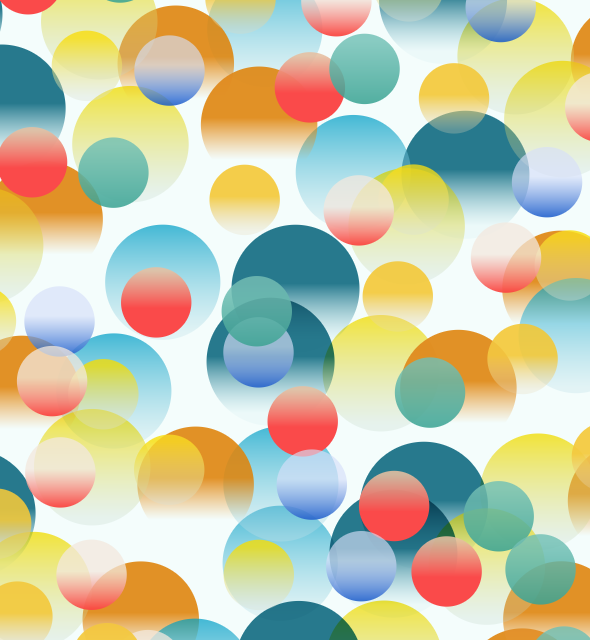
Write a Shadertoy shader that draws this background.

```glsl
// Overlapping translucent discs with vertical fades on a near-white ground.
// Two jittered 8x8 grids, large discs below small ones, are painted in a
// shuffled order; each disc blends between plain cover and multiply.

// Kinds 0-3 are large: teal, yellow, orange, sky.
// Kinds 4-9 are small: red, green, gold, blush, lemon, periwinkle.
const vec4 TOP[10] = vec4[10](
    vec4(0.16, 0.48, 0.56, 1.00), vec4(0.97, 0.89, 0.18, 0.95),
    vec4(0.89, 0.57, 0.15, 1.00), vec4(0.23, 0.71, 0.83, 0.95),
    vec4(0.90, 0.75, 0.63, 0.88), vec4(0.48, 0.77, 0.73, 0.88),
    vec4(0.96, 0.80, 0.27, 0.97), vec4(0.95, 0.91, 0.87, 0.75),
    vec4(0.98, 0.89, 0.17, 0.95), vec4(0.86, 0.89, 0.98, 0.75));

const vec4 BOTTOM[10] = vec4[10](
    vec4(0.60, 0.80, 0.85, 0.08), vec4(0.87, 0.91, 0.88, 0.50),
    vec4(0.93, 0.66, 0.30, 0.00), vec4(0.83, 0.92, 0.94, 0.50),
    vec4(0.98, 0.29, 0.29, 1.00), vec4(0.27, 0.66, 0.60, 0.92),
    vec4(0.91, 0.86, 0.74, 0.30), vec4(0.98, 0.29, 0.27, 0.95),
    vec4(0.88, 0.90, 0.85, 0.45), vec4(0.20, 0.43, 0.82, 0.95));

// Fade start, fade end (0 = foot, 1 = crown), multiply amount, radius
const vec4 SHAPE[10] = vec4[10](
    vec4(0.10, 0.54, 0.95, 0.100), vec4(0.05, 1.00, 0.50, 0.091),
    vec4(0.20, 0.56, 0.15, 0.091), vec4(0.05, 1.00, 0.35, 0.090),
    vec4(0.42, 0.95, 0.00, 0.055), vec4(0.00, 0.90, 0.10, 0.055),
    vec4(0.05, 0.55, 0.10, 0.055), vec4(0.02, 0.55, 0.00, 0.055),
    vec4(0.05, 0.90, 0.20, 0.055), vec4(0.02, 0.58, 0.15, 0.055));

float hash(vec2 p) {
    return fract(sin(dot(p, vec2(127.1, 311.7))) * 43758.5453);
}

// Composites one disc over the colour painted so far
vec3 paintDisc(vec3 ground, vec2 offset, int kind) {
    vec4 shape = SHAPE[kind];
    float radius = shape.w;
    float cover = clamp(0.5 + (radius - length(offset)) * iResolution.y, 0.0, 1.0);
    float height = 0.5 + 0.5 * offset.y / radius;
    float fade = clamp((height - shape.x) / (shape.y - shape.x), 0.0, 1.0);
    vec4 ink = mix(BOTTOM[kind], TOP[kind], fade);
    vec3 blended = mix(ink.rgb, ink.rgb * ground, shape.z);
    return mix(ground, blended, ink.a * cover);
}

// Paints a jittered grid; kinds cycle along each row from a random start
vec3 paintLayer(vec3 ground, vec2 p, float spacing, int firstKind, int kindCount, float seed) {
    for (int i = 0; i < 64; i++) {
        int slot = (i * 29 + 11) % 64;
        vec2 cell = vec2(slot % 8, slot / 8) - 1.0;
        vec2 jitter = vec2(hash(cell + seed), hash(cell + seed + 37.3)) - 0.5;
        float stagger = 0.5 * mod(cell.y, 2.0) - 0.25;
        vec2 center = (cell + 0.5 + vec2(stagger, 0.0) + 0.7 * jitter) * spacing;
        int start = int(hash(vec2(cell.y, seed)) * float(kindCount));
        int kind = firstKind + (slot % 8 + start) % kindCount;
        ground = paintDisc(ground, p - center, kind);
    }
    return ground;
}

void mainImage(out vec4 fragColor, in vec2 fragCoord) {
    vec2 p = fragCoord / iResolution.y;
    vec3 color = vec3(0.955, 0.992, 0.988);
    color = paintLayer(color, p, 0.172, 0, 4, 3.7);
    color = paintLayer(color, p, 0.158, 4, 6, 18.2);
    fragColor = vec4(color, 1.0);
}
```
